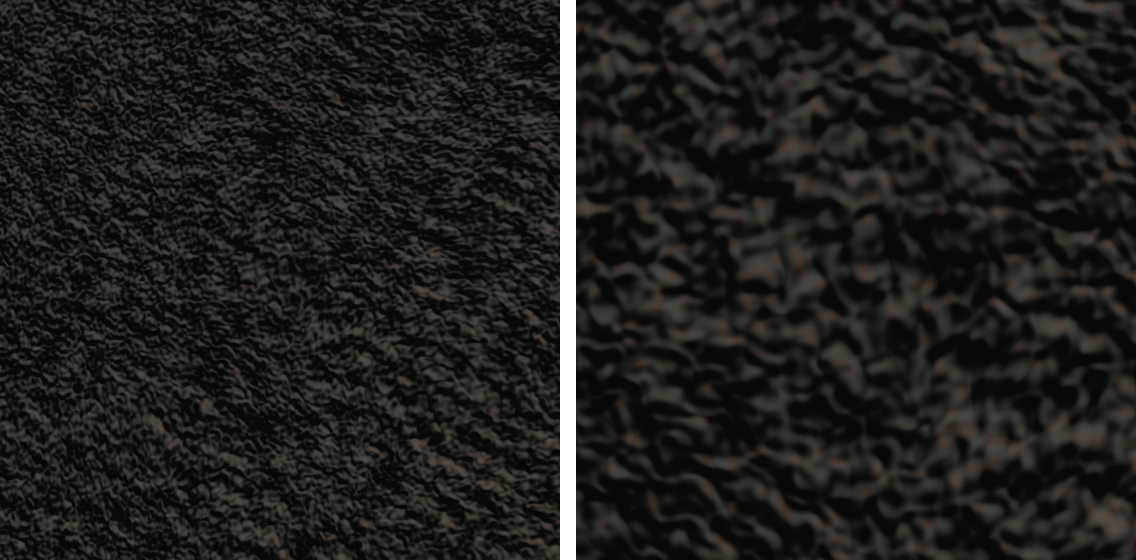
Left: the whole. Right: its middle third, enlarged.
Give the GLSL for this texture, as a WebGL 2 fragment shader.

```glsl
#version 300 es
precision highp float;
// Dark brown-black leather with slanted, finely broken wrinkles under raking light.
uniform vec2 u_resolution;
out vec4 fragColor;

vec2 randomDirection(vec2 cell) {
    vec3 h = fract(cell.xyx * vec3(0.1031, 0.1030, 0.0973));
    h += dot(h, h.yzx + 33.33);
    float angle = 6.2832 * fract((h.x + h.y) * h.z);
    return vec2(cos(angle), sin(angle));
}

// Gradient noise scaled to roughly unit deviation.
float noise(vec2 p) {
    vec2 cell = floor(p), f = p - cell;
    vec2 w = f * f * f * (f * (f * 6.0 - 15.0) + 10.0);
    vec2 e = vec2(0.0, 1.0);
    float low = mix(dot(randomDirection(cell), f),
                    dot(randomDirection(cell + e.yx), f - e.yx), w.x);
    float high = mix(dot(randomDirection(cell + e.xy), f - e.xy),
                     dot(randomDirection(cell + e.yy), f - e.yy), w.x);
    return 4.6 * mix(low, high, w.y);
}

vec2 noisePair(vec2 p) {
    return vec2(noise(p), noise(p + 71.7));
}

// Rounded bumps parted by sharp creases.
float bumps(vec2 p) {
    return 1.6 * (abs(noise(p)) - 0.8);
}

// Turns the x axis along the wrinkles, which fall to the right.
vec2 alongGrain(vec2 p) {
    return mat2(0.86, 0.51, -0.51, 0.86) * p;
}

// Long wrinkles, pebbles and fine grit; coarseness shifts the balance.
float relief(vec2 p, float coarseness) {
    vec2 g = alongGrain(p);
    float wrinkles = noise(g * vec2(17.0, 39.0) + 11.0);
    float pebbles = bumps(g * vec2(33.0, 44.0) + 137.0);
    float grit = noise(p * 104.0 + 290.0);
    return (0.62 + 0.12 * coarseness) * wrinkles + 0.5 * pebbles
         + (0.5 - 0.10 * coarseness) * grit;
}

void main() {
    vec2 p = gl_FragCoord.xy / min(u_resolution.x, u_resolution.y);
    vec2 centred = p - 0.5;
    float coarseness = clamp(centred.x - centred.y, -1.0, 1.0);

    // Larger grain toward the lower right, gently wandering, with ragged rims
    vec2 q = p + vec2(-0.2, 0.2) * centred * centred;
    q += 0.008 * noisePair(p * 3.5 + 5.0);
    q += 0.0011 * noisePair(p * 52.0 + 43.0);

    // Height plus slope toward the light
    float height = relief(q, coarseness);
    float behind = relief(q + vec2(0.0015, 0.0045), coarseness);
    float shade = 0.62 * height + 0.62 * (height - behind);

    // Broad uneven wear, then flattened tops
    shade += 0.1 * noise(p * 6.0 + 19.0) + 0.18 * coarseness;
    shade = 2.4 * tanh(shade * 0.48);

    // Soft floor keeps the hollows nearly black
    float light = 0.074 + (0.097 + 0.01 * coarseness) * shade;
    light = 0.028 + 0.5 * (light + sqrt(light * light + 0.0012));

    // Warm highlights, neutral shadows and faint coloured flecks
    vec3 tint = mix(vec3(1.0, 0.94, 0.89), vec3(1.01, 0.90, 0.80),
                    0.5 + 0.5 * coarseness);
    vec3 colour = light * tint + vec3(0.0, 0.002, 0.001);
    float fleck = noise(p * 130.0 + 523.0);
    colour += light * 0.045 * fleck * vec3(1.0, -0.2, -0.8);
    fragColor = vec4(clamp(colour, 0.0, 1.0), 1.0);
}
```
